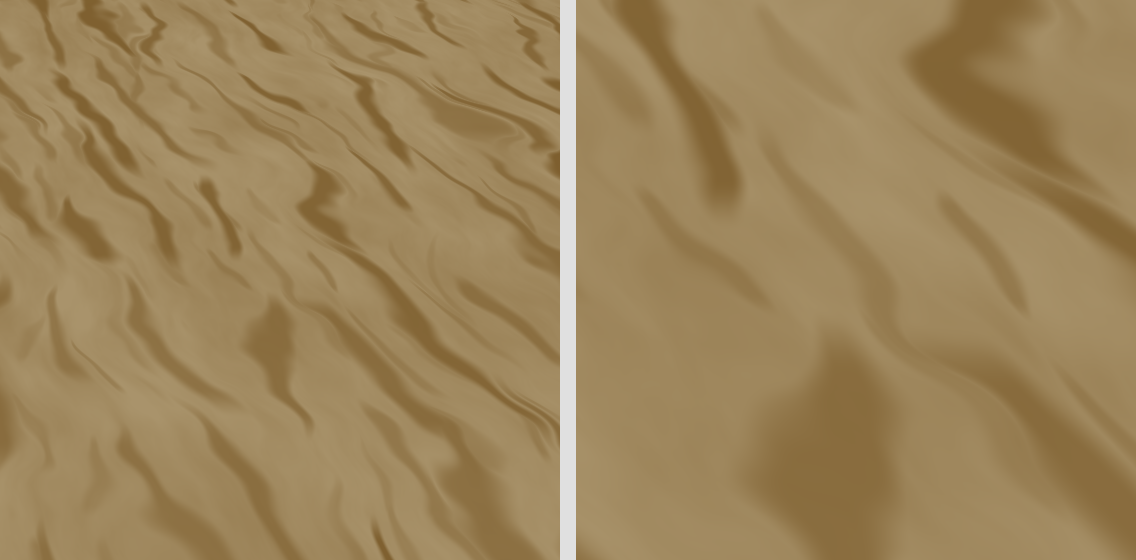
Left: the whole. Right: its middle third, enlarged.
A three.js fragment shader for this texture:

```glsl
// Wind-rippled sand receding in perspective, with soft dark diagonal furrows.
varying vec2 vUv;

float hash(vec2 p) {
  return fract(sin(dot(p, vec2(127.1, 311.7))) * 43758.5453);
}

float noise(vec2 p) {
  vec2 i = floor(p);
  vec2 f = fract(p);
  f = f * f * (3.0 - 2.0 * f);
  return mix(mix(hash(i), hash(i + vec2(1.0, 0.0)), f.x),
             mix(hash(i + vec2(0.0, 1.0)), hash(i + vec2(1.0, 1.0)), f.x), f.y);
}

float fbm(vec2 p) {
  float sum = 0.0;
  float gain = 0.5;
  for (int i = 0; i < 4; i++) {
    sum += gain * noise(p);
    p = p * 2.03 + 17.3;
    gain *= 0.5;
  }
  return sum / 0.9375;
}

// One tapered, leaning furrow per cell; ground.x is across, ground.y is along.
float furrows(vec2 ground, float seed) {
  vec2 cellSize = vec2(0.12, 0.16);
  vec2 home = floor(ground / cellSize);
  float swell = 0.65 + 0.7 * noise(ground * vec2(22.0, 30.0) + seed);
  float depth = 0.0;
  for (int j = -2; j <= 2; j++) {
    for (int i = -2; i <= 2; i++) {
      vec2 cell = home + vec2(float(i), float(j));
      vec2 key = cell + seed;
      vec2 jitter = vec2(hash(key), hash(key + 31.7));
      vec2 d = ground - (cell + 0.25 + 0.5 * jitter) * cellSize;

      float halfLength = mix(0.045, 0.125, hash(key + 5.3));
      float lean = mix(-0.3, 0.95, pow(hash(key + 9.1), 3.0));
      float along = clamp(d.y / halfLength, -1.0, 1.0);
      float heavyEnd = along * (hash(key + 13.9) - 0.65);
      float taper = sqrt(1.0 - along * along) * (1.0 + heavyEnd);
      float width = mix(0.016, 0.036, hash(key + 21.4)) * taper * swell + 0.0005;

      float profile = 1.0 - smoothstep(0.2 * width, width, abs(d.x - lean * d.y));
      float fade = 1.0 - smoothstep(0.65, 1.0, abs(along));
      float strength = mix(0.5, 1.0, hash(key + 43.2));
      depth = max(depth, profile * fade * strength);
    }
  }
  return depth;
}

void main() {
  // Lines of constant ground.x meet at a vanishing point beyond the upper left.
  float nearness = 1.78 - vUv.y;
  vec2 ground = vec2(vUv.x + 0.47, 1.0) / nearness;

  // Bend the furrows with a broad and a fine warp.
  vec2 warped = ground;
  warped.x += 0.085 * (noise(ground * vec2(8.0, 14.0)) - 0.5);
  warped.x += 0.022 * (noise(ground * vec2(30.0, 46.0) + 7.0) - 0.5);

  float broad = furrows(warped, 3.0);
  float faint = 0.45 * furrows(warped * 1.9 + 4.0, 57.0);
  faint *= smoothstep(0.35, 0.65, noise(ground * 9.0 + 40.0));
  float furrow = max(broad, faint);

  // Low-contrast patches and fine wind-drawn grain on the open sand.
  float patches = fbm(ground * vec2(9.0, 12.0) + 80.0) - 0.5;
  float grain = fbm(warped * vec2(42.0, 26.0) + 20.0) - 0.5;
  float shade = 0.09 - 0.45 * patches - 0.28 * grain;

  vec3 sand = vec3(0.65, 0.562, 0.402);
  vec3 hollow = vec3(0.493, 0.372, 0.182);
  float darkness = clamp(shade * (1.0 - furrow) + furrow, -0.08, 1.0);
  gl_FragColor = vec4(mix(sand, hollow, darkness), 1.0);
}
```
